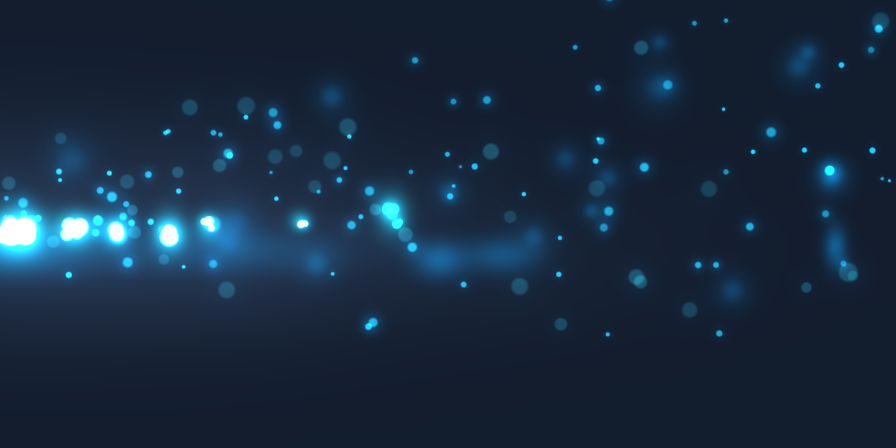
Write a WebGL 2 fragment shader that draws this background.

```glsl
#version 300 es
precision highp float;
// Draws a stream of glowing cyan particles fading across a dark navy haze.

uniform vec2 u_resolution;
out vec4 fragColor;

const vec3 NAVY = vec3(0.072, 0.112, 0.178);
const vec3 HAZE = vec3(0.075, 0.095, 0.130);
const vec3 BLUE = vec3(0.00, 0.36, 0.56);
const vec3 TEAL = vec3(0.08, 0.42, 0.46);
const vec3 CYAN = vec3(0.06, 0.72, 0.82);
const vec3 WHITE = vec3(0.72, 0.98, 1.00);

vec3 hash3(vec2 p) {
    vec3 q = fract(p.xyx * vec3(0.1031, 0.1030, 0.0973));
    q += dot(q, q.yxz + 33.33);
    return fract((q.xxy + q.yzz) * q.zyx);
}

float gradientNoise(vec2 p) {
    vec2 cell = floor(p), f = fract(p);
    vec2 u = f * f * f * (f * (f * 6.0 - 15.0) + 10.0);
    vec2 o = vec2(0.0, 1.0);
    float a = dot(hash3(cell).xy * 2.0 - 1.0, f);
    float b = dot(hash3(cell + o.yx).xy * 2.0 - 1.0, f - o.yx);
    float c = dot(hash3(cell + o.xy).xy * 2.0 - 1.0, f - o.xy);
    float d = dot(hash3(cell + o.yy).xy * 2.0 - 1.0, f - o.yy);
    return mix(mix(a, b, u.x), mix(c, d, u.x), u.y);
}

// Gaussian ellipse
float glow(vec2 p, vec2 center, vec2 radii) {
    vec2 q = (p - center) / radii;
    return exp(-dot(q, q));
}

// Circle with a softened rim
float disc(vec2 p, vec2 center, float radius, float soft) {
    return 1.0 - smoothstep(radius - soft, radius + soft, length(p - center));
}

// Random place in a stream that widens and rises to the right
vec2 streamPoint(vec2 key, float crowding) {
    vec3 h = hash3(key);
    float x = 2.0 * pow(h.x, crowding);
    float y = 0.53 + 0.05 * x + (h.y + h.z - 1.0) * (0.15 + 0.20 * x);
    return vec2(x, y);
}

// Layer of particles: each has a disc and a wider blue halo
vec3 particles(vec2 p, int count, float seed, float crowding, vec2 sizes,
               float softness, vec3 tint, float halo, float pixel) {
    vec3 sum = vec3(0.0);
    for (int i = 0; i < count; i++) {
        vec2 key = vec2(float(i) + 1.0, seed);
        vec3 h = hash3(key + 71.7);
        vec2 center = streamPoint(key, crowding);
        float radius = mix(sizes.x, sizes.y, h.x);
        float soft = max(pixel, radius * softness);
        sum += tint * mix(0.55, 1.0, h.y) * disc(p, center, radius, soft);
        sum += BLUE * halo * glow(p, center, vec2(radius * 2.3));
    }
    return sum;
}

// Tight cluster of bright beads with a cyan bloom
vec3 clump(vec2 p, vec2 center, vec2 spread, int count, float radius,
           float seed, vec3 tint, float pixel) {
    vec3 sum = CYAN * 0.45 * glow(p, center, spread + radius * 1.6);
    for (int i = 0; i < count; i++) {
        vec3 h = hash3(vec2(float(i) + 1.0, seed));
        vec2 bead = center + (h.xy * 2.0 - 1.0) * spread;
        float size = radius * mix(0.6, 1.1, h.z);
        sum += tint * disc(p, bead, size, max(pixel, size * 0.25));
        sum += CYAN * 0.22 * glow(p, bead, vec2(size * 1.8));
    }
    return sum;
}

void main() {
    vec2 p = gl_FragCoord.xy / u_resolution.y;
    float pixel = 1.0 / u_resolution.y;

    // Night backdrop and smoky light from the left
    float smoke = 1.0 + 0.35 * gradientNoise(p * vec2(2.5, 5.0));
    vec3 color = NAVY + HAZE * smoke * glow(p, vec2(0.05, 0.49), vec2(0.75, 0.23));
    color += HAZE * 0.35 * smoke * glow(p, vec2(0.75, 0.44), vec2(0.65, 0.16));

    // Blue clouds below the stream and at the far right
    color += BLUE * 0.55 * glow(p, vec2(0.02, 0.43), vec2(0.20, 0.05));
    color += BLUE * 0.35 * glow(p, vec2(0.50, 0.44), vec2(0.24, 0.05));
    color += BLUE * 0.65 * glow(p, vec2(0.98, 0.42), vec2(0.055, 0.04));
    color += BLUE * 0.50 * glow(p, vec2(1.12, 0.43), vec2(0.08, 0.04));
    color += BLUE * 0.70 * glow(p, vec2(1.865, 0.45), vec2(0.024, 0.045));

    // Scattered particles, from blurred to sharp
    color += particles(p, 18, 3.0, 0.9, vec2(0.012, 0.025), 0.9, BLUE * 0.25, 0.22, pixel);
    color += particles(p, 36, 11.0, 1.4, vec2(0.011, 0.021), 0.25, TEAL * 0.50, 0.05, pixel);
    color += particles(p, 42, 23.0, 1.2, vec2(0.006, 0.011), 0.35, CYAN * 0.75, 0.30, pixel);
    color += particles(p, 56, 37.0, 1.5, vec2(0.003, 0.007), 0.25, CYAN, 0.14, pixel);

    // Bright core of the stream
    color += clump(p, vec2(0.04, 0.483), vec2(0.045, 0.016), 9, 0.024, 5.0, WHITE, pixel);
    color += clump(p, vec2(0.17, 0.487), vec2(0.022, 0.014), 6, 0.018, 8.0, WHITE, pixel);
    color += clump(p, vec2(0.26, 0.483), vec2(0.004, 0.007), 3, 0.016, 13.0, WHITE, pixel);
    color += clump(p, vec2(0.378, 0.485), vec2(0.008, 0.020), 5, 0.018, 17.0, WHITE, pixel);
    color += clump(p, vec2(0.465, 0.493), vec2(0.012, 0.014), 4, 0.011, 21.0, WHITE, pixel);
    color += clump(p, vec2(0.67, 0.508), vec2(0.012, 0.010), 3, 0.008, 29.0, WHITE, pixel);
    color += clump(p, vec2(0.875, 0.525), vec2(0.020, 0.034), 6, 0.012, 31.0, CYAN * 0.7, pixel);

    fragColor = vec4(min(color, 1.0), 1.0);
}
```
